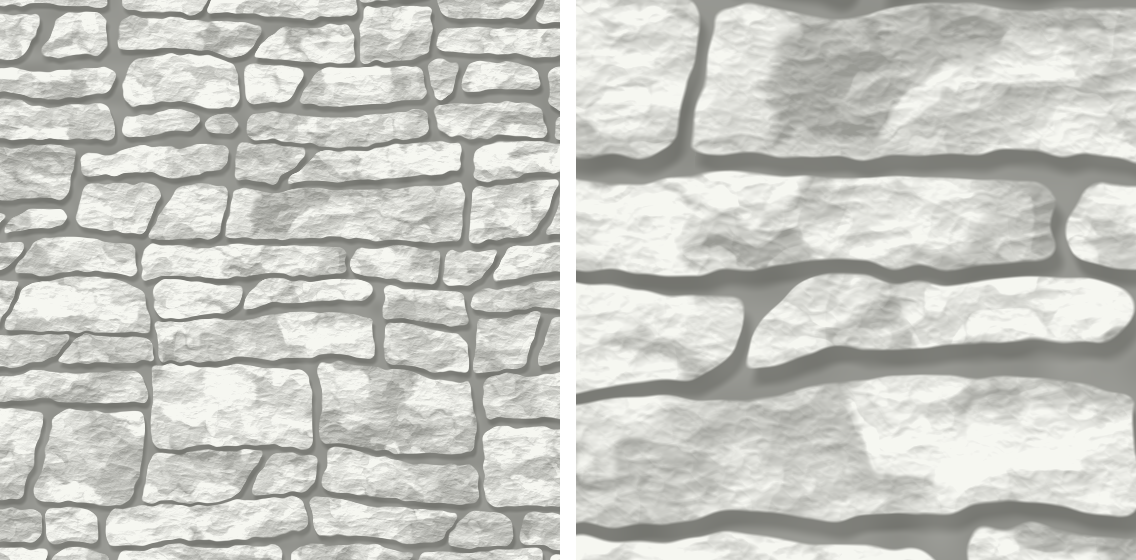
Left: the whole. Right: its middle third, enlarged.
This texture is drawn by a three.js fragment shader. Its source:

```glsl
// A dry stone wall of pale, rough-hewn slabs with grey shadowed joints.
varying vec2 vUv;

const float BANDS = 6.5;          // courses up the canvas, most of them split in two
const float COLUMNS = 3.1;        // slabs across, some of them split in two
const float EDGE_JITTER = 0.7;    // irregularity of courses and slab lengths
const float GAP = 0.014;          // widest inset of a slab edge
const float BEVEL = 0.007;        // width of the worn rim
const float RELIEF = 1.15;        // strength of the surface roughness
const float STONE_TONE = 0.855;
const float SHADOW_TONE = 0.48;
const float JOINT_TONE = 0.58;
const float BRIGHTEST = 0.965;
const vec3 TINT = vec3(0.0, 0.003, -0.018);
const vec2 LIGHT = vec2(-0.4, 0.92);

float hash(vec2 p) {
  vec3 q = fract(vec3(p.xyx) * 0.1031);
  q += dot(q, q.yzx + 33.33);
  return fract((q.x + q.y) * q.z);
}

float noise(vec2 p) {
  vec2 i = floor(p), f = fract(p);
  f = f * f * (3.0 - 2.0 * f);
  return mix(mix(hash(i), hash(i + vec2(1.0, 0.0)), f.x),
             mix(hash(i + vec2(0.0, 1.0)), hash(i + 1.0), f.x), f.y);
}

vec2 noise2(vec2 p) {
  return vec2(noise(p), noise(p + 71.7)) - 0.5;
}

// Ridged fractal height of the broken rock face
float relief(vec2 p) {
  float height = 0.0, amplitude = 0.5;
  p *= vec2(15.0, 27.0);
  for (int i = 0; i < 5; i++) {
    height += amplitude * (1.0 - abs(2.0 * noise(p) - 1.0));
    p = mat2(1.6, 1.2, -1.2, 1.6) * p + 13.7;
    amplitude *= 0.5;
  }
  return height;
}

// Random tone of the nearest chipped facet, with narrow blended borders
float facet(vec2 p) {
  vec2 cell = floor(p);
  float total = 0.0, weights = 0.0001;
  for (int y = -1; y <= 1; y++) {
    for (int x = -1; x <= 1; x++) {
      vec2 c = cell + vec2(float(x), float(y));
      vec2 away = c + 0.5 + 0.8 * noise2(c * 3.7) - p;
      float w = exp(-22.0 * dot(away, away));
      total += w * hash(c + 5.3);
      weights += w;
    }
  }
  return total / weights;
}

// Jittered interval holding t: lower edge, upper edge, index
float edgeAt(float i, float seed) {
  return i + EDGE_JITTER * (hash(vec2(i, seed)) - 0.5);
}

vec3 span(float t, float seed) {
  float i = floor(t);
  if (t < edgeAt(i, seed)) i -= 1.0;
  else if (t >= edgeAt(i + 1.0, seed)) i += 1.0;
  return vec3(edgeAt(i, seed), edgeAt(i + 1.0, seed), i);
}

// Keeps the part of a unit interval on one side of a cut: position, share, side
vec3 split(float t, float cut) {
  return t < cut ? vec3(t / cut, cut, 0.0) : vec3((t - cut) / (1.0 - cut), 1.0 - cut, 1.0);
}

float inset(vec2 id, float side, float along) {
  float a = hash(id + side), b = hash(id + side + 0.57);
  return 0.0015 + GAP * mix(a * a, b, along);
}

// Depth inside the slab at p (negative in joints) and the slab's seed
vec3 slab(vec2 p) {
  p += 0.034 * noise2(p * 4.0) + 0.014 * noise2(p * 17.0) + 0.006 * noise2(p * 60.0);
  vec3 band = span(p.y * BANDS + 20.0, 3.0);
  float x = p.x * COLUMNS + 20.0 + 7.0 * hash(vec2(band.z, 5.0));
  vec3 column = span(x, band.z + 40.0);
  vec2 size = vec2(column.y - column.x, band.y - band.x);
  vec2 uv = (vec2(x, p.y * BANDS + 20.0) - vec2(column.x, band.x)) / size;
  size /= vec2(COLUMNS, BANDS);
  vec2 id = vec2(column.z, band.z) * 3.0;

  // Slanted bed joint, then an occasional upright joint
  if (size.y > 0.1) {
    float slant = 0.3 * (hash(id + 0.9) - 0.5) * (uv.x - 0.5);
    vec3 part = split(uv.y, mix(0.28, 0.72, hash(id + 0.37)) + slant);
    uv.y = part.x; size.y *= part.y; id.y += part.z;
  }
  if (size.x > 0.2 && hash(id + 0.71) < 0.38) {
    float lean = 0.15 * (uv.y - 0.5);
    vec3 part = split(uv.x, mix(0.25, 0.75, hash(id + 0.13)) + lean);
    uv.x = part.x; size.x *= part.y; id.x += part.z;
  }

  vec2 low = uv * size - vec2(inset(id, 11.0, uv.y), inset(id, 23.0, uv.x));
  vec2 high = (1.0 - uv) * size - vec2(inset(id, 37.0, uv.y), inset(id, 51.0, uv.x));
  float corner = mix(0.009, 0.024, hash(id + 0.29));
  return vec3(corner - length(max(corner - min(low, high), 0.0)), id);
}

float height(vec2 p, float depth, vec2 offset) {
  return RELIEF * relief(p + offset) + 9.0 * clamp(depth, 0.0, BEVEL);
}

void main() {
  vec2 p = vUv, lit = p + 0.0022 * LIGHT;
  vec3 stone = slab(p);
  vec2 offset = vec2(hash(stone.yz), hash(stone.yz + 8.1)) * 9.0;

  // Chipped facets and light raking down the rock face
  vec2 q = p + offset;
  vec2 ragged = q + 0.05 * noise2(q * 13.0) + 0.022 * noise2(q * 45.0) + 0.008 * noise2(q * 120.0);
  float slope = height(p, stone.x, offset) - height(lit, slab(lit).x, offset);
  float tone = STONE_TONE + 0.24 * (facet(ragged * vec2(11.0, 24.0)) - 0.5);
  tone += 0.13 * (facet(ragged * vec2(34.0, 60.0) + 4.0) - 0.5);
  tone += 0.09 * (hash(stone.yz + 2.6) - 0.5) + slope;
  tone = clamp(tone, 0.6, BRIGHTEST);

  // Joints are darkest below an overhanging slab
  float overhang = smoothstep(-0.004, 0.004, slab(p + 0.011 * LIGHT).x);
  float joint = mix(JOINT_TONE, SHADOW_TONE, overhang) + 0.06 * (noise(p * 40.0) - 0.5);

  float cover = smoothstep(-0.0012, 0.0014, stone.x);
  gl_FragColor = vec4(mix(joint, tone, cover) + TINT, 1.0);
}
```
